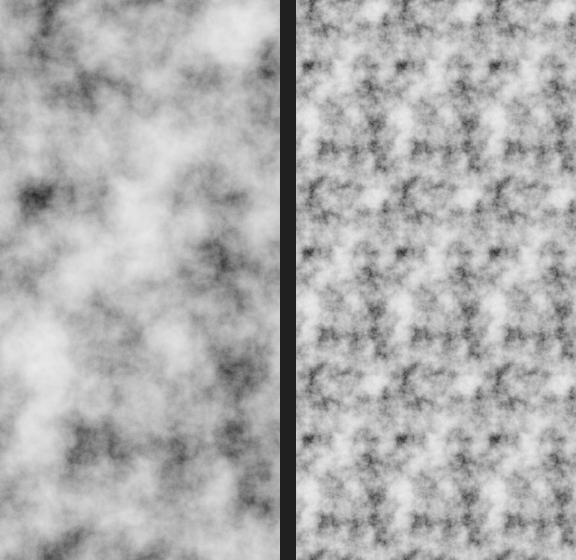
Left, the tile; right, the same tile 3 across and 3 down.
Reproduce this texture procedurally as a WebGL 2 fragment shader.

```glsl
#version 300 es
precision highp float;
precision highp int;
// Soft grey clouds: wrapping gradient noise summed over octaves that double
// in frequency. Dark hollows get rougher fine detail than the bright billows,
// and a gentle curve maps the resulting height to grey.

uniform vec2 u_resolution;
out vec4 fragColor;

const ivec2 BASE_CELLS = ivec2(3, 6);  // largest cloud cells across the tile
const int   OCTAVES    = 7;
const float GAIN       = 0.58;         // amplitude ratio between octaves
const float HOLLOW_ROUGHNESS = 1.1;    // extra detail where the cloud is dark
const float WARP       = 0.018;        // wispy displacement, in tile widths
const float HEIGHT_SPREAD = 0.268;     // standard deviation of the height
const float MID_GREY   = 0.708;
const float CONTRAST   = 0.115;
const float SHADOW_BEND = 0.009;       // deepens darks, compresses lights
const uint  SEED       = 17u;

// Integer hash giving two values in 0..1
vec2 hash2(uvec3 v) {
    v = v * 1664525u + 1013904223u;
    v.x += v.y * v.z;
    v.y += v.z * v.x;
    v.z += v.x * v.y;
    v ^= v >> 16u;
    v.x += v.y * v.z;
    v.y += v.z * v.x;
    return vec2(v.xy >> 8u) / 16777216.0;
}

// Slope of one lattice corner, dotted with the offset from that corner
float cornerSlope(ivec2 corner, ivec2 cells, vec2 offset, uint seed) {
    ivec2 wrapped = corner % cells;
    vec2 direction = hash2(uvec3(uvec2(wrapped), seed)) * 2.0 - 1.0;
    return dot(normalize(direction + 1e-5), offset);
}

// Gradient noise that repeats once over the unit square
float wrappedNoise(vec2 uv, ivec2 cells, uint seed) {
    // A whole-tile offset keeps lattice indices positive; the random part
    // stops the lattices of different octaves from lining up.
    vec2 p = (uv + 1.0) * vec2(cells) + hash2(uvec3(seed, 5u, 11u));
    ivec2 c = ivec2(floor(p));
    vec2 f = fract(p);
    vec2 w = f * f * f * (f * (f * 6.0 - 15.0) + 10.0);
    float a = cornerSlope(c, cells, f, seed);
    float b = cornerSlope(c + ivec2(1, 0), cells, f - vec2(1, 0), seed);
    float d = cornerSlope(c + ivec2(0, 1), cells, f - vec2(0, 1), seed);
    float e = cornerSlope(c + ivec2(1, 1), cells, f - vec2(1, 1), seed);
    return mix(mix(a, b, w.x), mix(d, e, w.x), w.y);
}

// Octave sum whose detail fades as the accumulated height rises
float cloudHeight(vec2 uv) {
    float height = 0.0;
    float amplitude = 1.0;
    ivec2 cells = BASE_CELLS;
    for (int i = 0; i < OCTAVES; i++) {
        float roughness = clamp(1.0 - HOLLOW_ROUGHNESS * height, 0.5, 1.6);
        height += amplitude * roughness * wrappedNoise(uv, cells, SEED + uint(i));
        amplitude *= GAIN;
        cells *= 2;
    }
    return height;
}

void main() {
    vec2 uv = gl_FragCoord.xy / u_resolution;

    // Wispy displacement, scaled so it is equal in both directions
    ivec2 warpCells = BASE_CELLS * 3;
    vec2 warp = vec2(wrappedNoise(uv, warpCells, SEED + 40u),
                     wrappedNoise(uv, warpCells, SEED + 41u));
    uv += WARP * warp * vec2(1.0, float(BASE_CELLS.x) / float(BASE_CELLS.y));

    // Height to grey
    float z = cloudHeight(uv) / HEIGHT_SPREAD;
    float grey = MID_GREY + CONTRAST * z - SHADOW_BEND * z * z;
    fragColor = vec4(vec3(clamp(grey, 0.0, 1.0)), 1.0);
}
```
